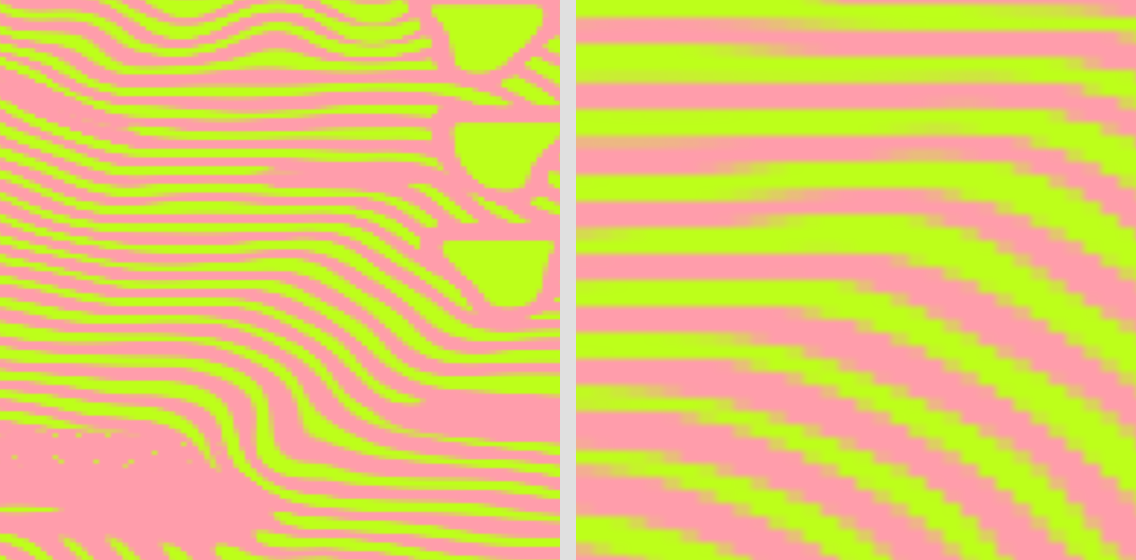
Left, the full canvas; right, a detail of the centre.
A three.js fragment shader for this background:

```glsl
// Wavy two-colour strata, sampled on a coarse grid for stepped, soft edges.
// A height field is bent by ramps and layered sines, then cut into stripes;
// soft ellipses flood some areas and wedge-shaped pools open on the right.
#define PINK vec3(1.0, 0.615, 0.67)
#define LIME vec3(0.74, 1.0, 0.10)
#define GRID vec2(96.0, 128.0)
#define STRIPES 24.0
#define THRESHOLD 0.14
#define STRIPE_SOFTNESS 0.5
#define FOLD_DROP 0.2
#define POOL_SPACING 0.21
#define SPECKLE 0.07

varying vec2 vUv;

float hash(vec2 p) {
  return fract(sin(dot(p, vec2(127.1, 311.7))) * 43758.5);
}

// Soft ellipse: 1 in the core, 0 outside
float ellipse(vec2 p, vec2 centre, vec2 radius) {
  return 1.0 - smoothstep(0.6, 1.0, length((p - centre) / radius));
}

// Weight of the rolling waves along the top
float topWave(vec2 p) {
  return cos(6.2832 * (p.x - 0.33) / 0.33) * smoothstep(0.85, 0.96, p.y);
}

// Height whose level lines are the stripes
float height(vec2 p) {
  float leftRamp = mix(0.03, 0.13, smoothstep(0.3, 0.85, p.y));
  float foldX = 0.75 + (p.y - 0.52);
  float h = p.y + leftRamp * smoothstep(-0.12, 0.25, p.x);
  h += FOLD_DROP * smoothstep(-0.28, 0.28, p.x - foldX);
  h += 0.1 * max(p.x - 0.58, 0.0) * (1.0 - smoothstep(0.2, 0.35, p.y));
  vec2 dip = (p - vec2(0.49, 0.17)) / vec2(0.09, 0.08);
  h += 0.03 * exp(-dot(dip, dip));
  h += 0.025 * topWave(p);
  return h + 0.005 * sin(9.0 * p.x + 21.0 * p.y) + 0.003 * sin(17.0 * p.x - 31.0 * p.y);
}

// Distance to the wedges stacked on the right, wide above and narrow below
float poolDistance(vec2 p) {
  float level = (p.y - 0.405) / POOL_SPACING;
  float row = floor(level);
  float y = (fract(level) - 0.5) * POOL_SPACING;
  float x = p.x - 0.89 - 0.025 * sin(row * 2.3 + 0.4);
  x += 0.012 * sin(38.0 * y + row * 2.0);
  float side = (sqrt(x * x + 0.0004) - 0.075 - 0.6 * y) * 0.86;
  float ends = abs(y) - 0.06;
  float d = length(max(vec2(side, ends) + 0.02, 0.0)) - 0.02;
  return d + 0.3 * max(0.42 - p.y, 0.0);
}

// Amount of lime in one grid cell
float limeAt(vec2 cell) {
  vec2 p = (cell + 0.5) / GRID;
  float stripe = sin(6.2832 * STRIPES * height(p));

  // Pink floods, with slow changes in stripe thickness
  float flood = ellipse(p, vec2(0.13, 0.14), vec2(0.34, 0.12));
  flood += ellipse(p, vec2(0.36, 0.09), vec2(0.16, 0.08));
  flood += ellipse(p, vec2(0.9, 0.255), vec2(0.26, 0.045));
  flood += 0.8 * ellipse(p, vec2(0.1, 0.81 - 0.4 * (p.x - 0.1)), vec2(0.2, 0.035));
  flood += 0.7 * ellipse(p, vec2(0.6, 0.685), vec2(0.2, 0.025));
  float thickness = 0.22 * sin(7.0 * p.x + 13.0 * p.y) + 0.2 * sin(11.0 * p.x - 37.0 * p.y);
  float crest = 0.8 * max(topWave(p), 0.0) * smoothstep(0.2, 0.3, p.x);
  float field = stripe - THRESHOLD - thickness - 1.8 * flood + crest;

  // Lime pools with a pink rim replace the stripes around them
  float d = poolDistance(p);
  float nearPool = (1.0 - smoothstep(0.022, 0.038, d)) * step(0.405, p.y);
  field = mix(field, clamp(-d / 0.008, -1.0, 1.0), nearPool);

  // Sparse flecks and a short dash inside the lower-left flood
  float fleckArea = ellipse(p, vec2(0.18, 0.2), vec2(0.25, 0.045));
  float fleck = step(1.0 - SPECKLE, hash(cell)) * fleckArea;
  float dash = ellipse(p, vec2(0.03, 0.09), vec2(0.09, 0.009));
  float lime = smoothstep(-STRIPE_SOFTNESS, STRIPE_SOFTNESS, field);
  return max(lime, max(0.7 * fleck, dash));
}

void main() {
  // Blend the four nearest cells over a narrow seam
  vec2 g = vUv * GRID - 0.5;
  vec2 cell = floor(g);
  vec2 blend = smoothstep(0.12, 0.88, fract(g));
  float low = mix(limeAt(cell), limeAt(cell + vec2(1.0, 0.0)), blend.x);
  float high = mix(limeAt(cell + vec2(0.0, 1.0)), limeAt(cell + 1.0), blend.x);
  gl_FragColor = vec4(mix(PINK, LIME, mix(low, high, blend.y)), 1.0);
}
```
